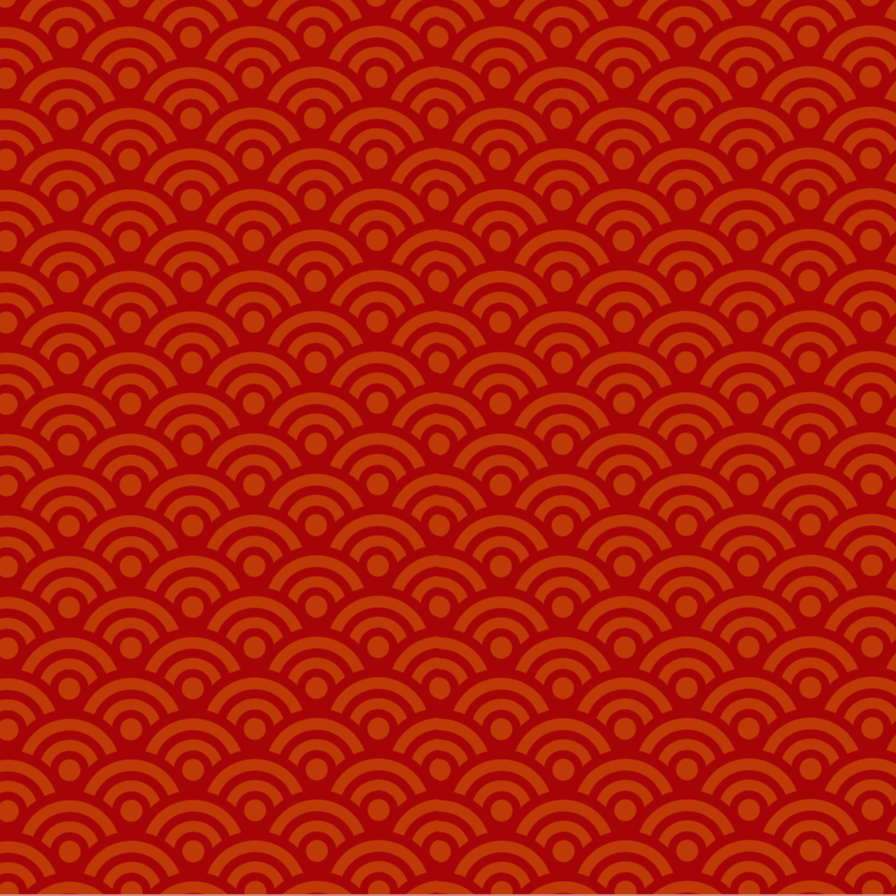
Reproduce this pattern procedurally as a WebGL 2 fragment shader.

```glsl
#version 300 es
precision highp float;
// Overlapping wave scales: orange arcs and dots on red, in staggered rows.

uniform vec2 u_resolution;
out vec4 fragColor;

const vec3 RED = vec3(0.65, 0.02, 0.03);
const vec3 ORANGE = vec3(0.75, 0.22, 0.03);
const vec3 PALE_EDGE = vec3(0.85, 0.56, 0.54);

// Lattice, in canvas units
const float PERIOD = 0.138;
const float ROW_STEP = 0.04544;
const vec2 ANCHOR = vec2(0.4213, 0.5504);
const float TILT = 0.003;

// The two halves of the cloth meet with a slight slip
const float SEAM_X = 0.4896;
const vec2 SEAM_SLIP = vec2(0.0008, 0.0011);

// Radii of one scale
const float SCALE_RADIUS = 0.0681;
const float DOT_RADIUS = 0.0122;
const vec2 INNER_ARC = vec2(0.0217, 0.0339);
const vec2 OUTER_ARC = vec2(0.0443, 0.0573);

const float SOFTNESS = 0.0018;
const float EDGE_HEIGHT = 0.00195;

// Smoothed coverage of a signed distance
float fill(float dist, float blur) {
    return clamp(0.5 - dist / blur, 0.0, 1.0);
}

// Signed distance to a ring, given its inner and outer radii
float ring(float radius, vec2 limits) {
    return max(limits.x - radius, radius - limits.y);
}

// Map the canvas onto the slightly tilted, seamed lattice
vec2 toLattice(vec2 p) {
    vec2 q = p - ANCHOR + SEAM_SLIP * step(SEAM_X, p.x);
    return vec2(q.x + TILT * q.y, q.y - TILT * q.x);
}

// Offset from the nearest scale centre in a row; odd rows shift by half
vec2 offsetInRow(vec2 q, float row) {
    float x = q.x / PERIOD - 0.5 * mod(row, 2.0);
    return vec2((fract(x + 0.5) - 0.5) * PERIOD, q.y - row * ROW_STEP);
}

// Paint one scale over what lies behind it
vec3 paintScale(vec3 behind, vec2 offset, float blur) {
    float radius = length(offset);
    float arcs = min(ring(radius, INNER_ARC), ring(radius, OUTER_ARC));
    // Arcs stop below the dot, so none shows between the scales in front
    arcs = max(arcs, -offset.y - DOT_RADIUS);
    float marks = min(radius - DOT_RADIUS, arcs);
    vec3 face = mix(RED, ORANGE, fill(marks, blur));
    return mix(behind, face, fill(radius - SCALE_RADIUS, blur));
}

void main() {
    float side = min(u_resolution.x, u_resolution.y);
    float pixel = 1.0 / side;
    float blur = max(pixel, SOFTNESS);
    vec2 p = gl_FragCoord.xy / side;
    vec2 q = toLattice(p);
    float nearestRow = floor(q.y / ROW_STEP + 0.5);

    // Lower rows lie in front of upper ones
    vec3 color = RED;
    for (int i = 2; i >= -2; i--) {
        color = paintScale(color, offsetInRow(q, nearestRow + float(i)), blur);
    }

    // Thin pale margin along the bottom
    color = mix(color, PALE_EDGE, fill(p.y - EDGE_HEIGHT, pixel));
    fragColor = vec4(color, 1.0);
}
```
